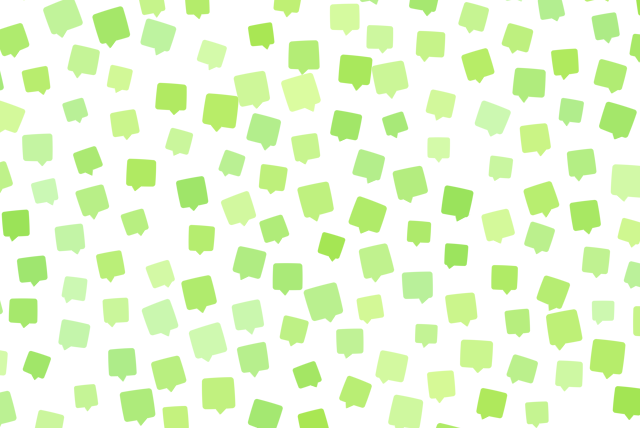
Write a Shadertoy shader that draws this pattern.

```glsl
// Scattered, tilted speech bubbles in fresh greens on white.
#define SPACING 0.110      // mean bubble distance, in canvas heights
#define JITTER 0.56        // random displacement, in spacings
#define CLEARANCE 1.06     // distance below which neighbours repel
#define WIDTH_MIN 0.47
#define WIDTH_MAX 0.72
#define MAX_TILT 0.36      // radians
#define CORNER 0.09        // corner radius, in bubble widths
#define LATTICE_TURN 0.37  // hides the rows of the lattice
#define DEEP_GREEN vec3(0.61, 0.89, 0.33)
#define PALE_GREEN vec3(0.83, 0.98, 0.67)
#define HUE_DRIFT vec3(0.035, 0.008, -0.045)

// Triangular lattice with one point per unit area
const mat2 LATTICE = mat2(1.0746, 0.0, 0.5373, 0.9306);

vec3 hash3(vec2 p) {
    vec3 q = fract(vec3(p.xyx) * vec3(0.1031, 0.1030, 0.0973));
    q += dot(q, q.yxz + 33.33);
    return fract((q.xxy + q.yzz) * q.zyx);
}

mat2 rotate(float a) {
    float c = cos(a), s = sin(a);
    return mat2(c, s, -s, c);
}

vec2 jitteredPoint(vec2 cell) {
    return LATTICE * (cell + 0.5) + JITTER * (hash3(cell + 71.0).xy - 0.5);
}

// Jittered point pushed away from neighbours that are too close
vec2 bubbleCentre(vec2 cell) {
    vec2 centre = jitteredPoint(cell), push = vec2(0.0);
    for (int j = -1; j <= 1; j++)
    for (int i = -1; i <= 1; i++) {
        if (i == 0 && j == 0) continue;
        vec2 away = centre - jitteredPoint(cell + vec2(i, j));
        float dist = max(length(away), 0.01);
        push += 0.5 * away / dist * max(CLEARANCE - dist, 0.0);
    }
    return centre + push;
}

// Distance to a bubble of unit width: uneven rounded box plus a tail
float bubbleDistance(vec2 p, vec3 shape, vec3 tail) {
    p.y -= 0.07;
    vec2 halfSize = vec2(0.5, mix(0.43, 0.50, shape.x));

    vec2 b = p;
    b.x *= 1.0 + 0.16 * (shape.y - 0.5) * p.y;
    b.y *= 1.0 + 0.16 * (shape.z - 0.5) * p.x;
    b *= 1.0 + 0.10 * b.yx * b.yx;
    vec2 q = abs(b) - halfSize + CORNER;
    float body = length(max(q, 0.0)) + min(max(q.x, q.y), 0.0) - CORNER;

    float tailLength = mix(0.16, 0.22, tail.x);
    vec2 t = p - vec2(mix(-0.22, 0.20, tail.y), -halfSize.y);
    float depth = -t.y / tailLength;
    float lean = mix(-0.09, 0.06, tail.z) * depth;
    float sides = 0.78 * (abs(t.x - lean) - 0.16 * (1.0 - depth));
    float spike = max(sides, max(t.y - 0.12, -t.y - 0.9 * tailLength));
    return min(body, spike);
}

void mainImage(out vec4 fragColor, in vec2 fragCoord) {
    mat2 turn = rotate(LATTICE_TURN);
    float pixel = 1.0 / (iResolution.y * SPACING);
    vec2 upright = fragCoord * pixel;
    vec2 p = turn * upright;
    vec2 home = floor(inverse(LATTICE) * p);
    vec3 color = vec3(1.0);

    for (int j = -1; j <= 1; j++)
    for (int i = -1; i <= 1; i++) {
        vec2 cell = home + vec2(i, j);
        vec3 look = hash3(cell + 13.0);
        vec3 shape = hash3(cell + 157.0);
        vec3 tail = hash3(cell + 239.0);

        // Back to upright axes, then tilt each bubble on its own
        float width = mix(WIDTH_MIN, WIDTH_MAX, look.x);
        float tilt = MAX_TILT * (2.0 * look.y - 1.0);
        vec2 local = rotate(tilt) * ((p - bubbleCentre(cell)) * turn) / width;
        float dist = bubbleDistance(local, shape, tail) * width;

        // Random green with a small drift towards yellow or mint
        vec3 green = mix(DEEP_GREEN, PALE_GREEN, pow(look.z, 0.85));
        green += HUE_DRIFT * (2.0 * fract(look.y * 17.0 + tail.x) - 1.0);
        float cover = 1.0 - smoothstep(-0.75 * pixel, 0.75 * pixel, dist);
        color = mix(color, green, cover);
    }
    fragColor = vec4(color, 1.0);
}
```
